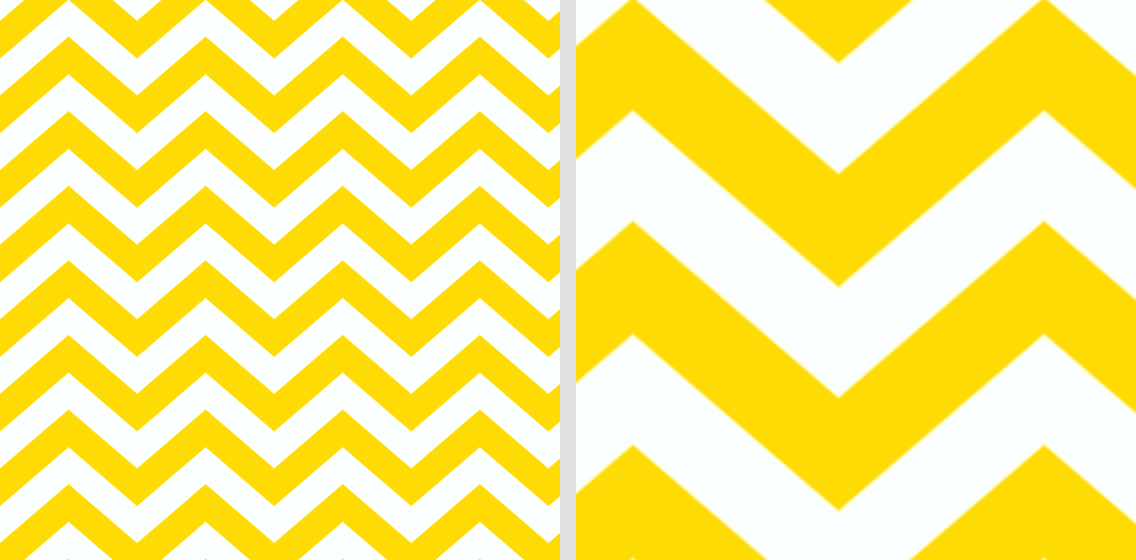
Left: the whole. Right: its middle third, enlarged.
Give the GLSL for this pattern, as a Shadertoy shader.

```glsl
const vec3 YELLOW = vec3(1.00, 0.86, 0.02);
const vec3 WHITE = vec3(0.99, 1.00, 1.00);
const vec3 CREAM = vec3(0.99, 1.00, 0.92);

// Triangle wave: 0 at the crests, 1 at the troughs.
float zigzag(float x, float wavelength) {
    return abs(2.0 * fract(x / wavelength) - 1.0);
}

// Signed distance to stacked chevron bands, negative inside.
float chevronDistance(vec2 p, vec2 period, float drop, float thickness, float firstTop) {
    float center = firstTop + 0.5 * thickness + drop * zigzag(p.x, period.x);
    float offset = mod(p.y - center + 0.5 * period.y, period.y) - 0.5 * period.y;
    float slope = 2.0 * drop / period.x;
    return (abs(offset) - 0.5 * thickness) * inversesqrt(1.0 + slope * slope);
}

// Coverage of a shape, smoothed over the given half width.
float coverage(float signedDistance, float softness) {
    return 1.0 - smoothstep(-softness, softness, signedDistance);
}

void mainImage(out vec4 fragColor, in vec2 fragCoord) {
    vec2 uv = fragCoord / iResolution.xy;
    vec2 p = vec2(uv.x, 1.0 - uv.y); // depth measured from the top edge
    float pixel = 1.0 / min(iResolution.x, iResolution.y);

    // Band layout in canvas units
    vec2 period = vec2(0.2448, 0.1332);
    float drop = 0.1052;
    float thickness = 0.0671;
    float firstTop = 0.0654;
    float d = chevronDistance(p, period, drop, thickness, firstTop);

    // White ground, faint cream fringe, then the bands
    float softness = max(0.0013, 0.75 * pixel);
    vec3 color = mix(WHITE, CREAM, coverage(d - 0.0022, softness));
    color = mix(color, YELLOW, coverage(d, softness));
    fragColor = vec4(color, 1.0);
}
```
